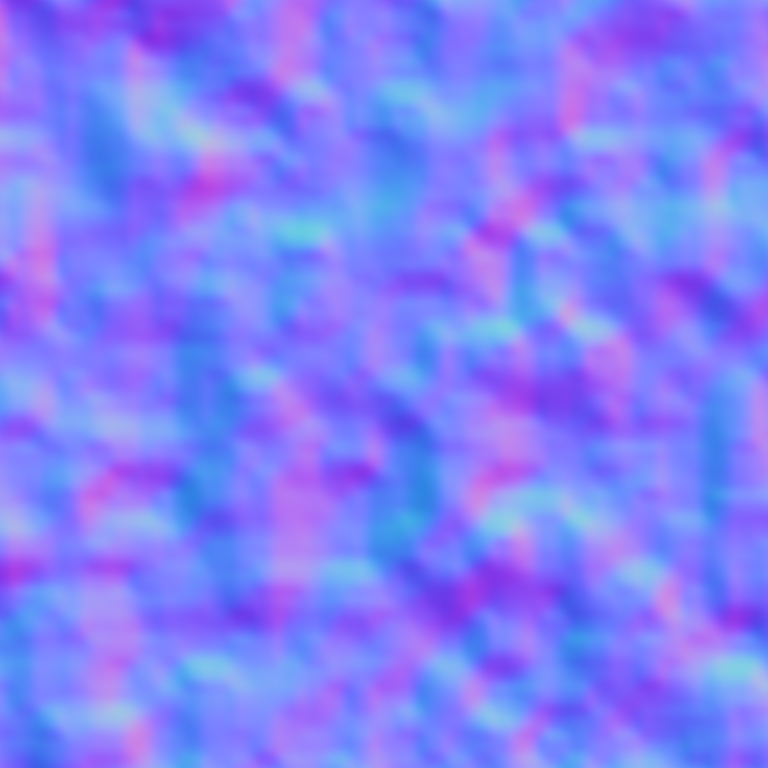
A WebGL 2 fragment shader for this texture map:

```glsl
#version 300 es
precision highp float;

uniform vec2 u_resolution;
out vec4 fragColor;

float hash(vec2 cell) {
    vec3 q = fract(cell.xyx * vec3(0.1031, 0.1030, 0.0973));
    q += dot(q, q.yzx + 33.33);
    return fract((q.x + q.y) * q.z);
}

// Value noise with quintic easing, so its slopes stay smooth
float valueNoise(vec2 p) {
    vec2 cell = floor(p);
    vec2 t = fract(p);
    t = t * t * t * (t * (t * 6.0 - 15.0) + 10.0);
    float low = mix(hash(cell), hash(cell + vec2(1.0, 0.0)), t.x);
    float high = mix(hash(cell + vec2(0.0, 1.0)), hash(cell + vec2(1.0)), t.x);
    return mix(low, high, t.y);
}

// Bumpy surface: two equally steep octaves and a faint fine one
float height(vec2 p) {
    float sum = 0.0;
    float frequency = 8.0;
    for (int octave = 0; octave < 3; octave++) {
        float steepness = octave < 2 ? 1.0 : 0.4;
        vec2 shift = vec2(17.3, 41.7) * float(octave + 1);
        sum += steepness * valueNoise(p * frequency + shift) / frequency;
        frequency *= 2.0;
    }
    return sum;
}

void main() {
    vec2 uv = gl_FragCoord.xy / u_resolution;

    // Central differences; the wide step softens the fine octave
    vec2 reach = vec2(0.006, 0.0);
    vec2 slope = vec2(
        height(uv + reach.xy) - height(uv - reach.xy),
        height(uv + reach.yx) - height(uv - reach.yx)) / (2.0 * reach.x);

    // Encode the surface normal as a colour
    vec3 normal = normalize(vec3(-0.35 * slope, 1.0));
    fragColor = vec4(normal * 0.5 + 0.5, 1.0);
}
```
